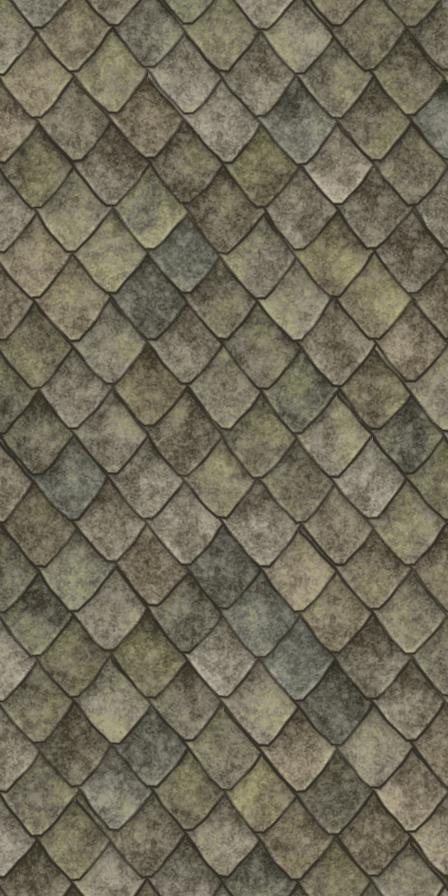
A Shadertoy shader for this texture:

```glsl
// Weathered diamond roof shingles: staggered rows of V-shaped tiles, each row
// overlapping the one below. Cellular noise adds grime, moss and lichen;
// a hash per tile varies its position, tilt, tone and tint.

const vec2  TILES      = vec2(6.0, 10.0);  // repeats across and down
const float TILE_H     = 1.2;              // tile height, in tile widths
const float TIP_Y      = 0.18;             // height of the lowest row of tips
const float TIP_CUT    = 0.065;            // blunting of the lower corner
const float EDGE_BOW   = 0.022;            // outward curve of the sides
const float SHIFT      = 0.07;             // placement variation
const float TILT       = 0.07;             // rotation variation
const float JOINT_W    = 0.034;            // half width of the dark joint
const float SHADOW_W   = 0.07;             // reach of the overlap shadow
const float SHADOW     = 0.25;
const float TONE_BASE  = 0.60;
const float TONE_RANGE = 0.38;             // brightness spread between tiles
const float MOSS       = 0.55;
const float LICHEN     = 0.4;

const vec3 DIRT_COLOR  = vec3(0.27, 0.25, 0.19);
const vec3 PALE_COLOR  = vec3(0.64, 0.615, 0.55);
const vec3 MOSS_COLOR  = vec3(0.43, 0.425, 0.28);
const vec3 JOINT_COLOR = vec3(0.19, 0.175, 0.14);
const vec3 SLATE_TINT  = vec3(0.84, 0.87, 0.89);
const vec3 BROWN_TINT  = vec3(1.01, 0.98, 0.94);

vec3 hash3(vec2 p) {
    vec3 q = fract(p.xyx * vec3(0.1031, 0.1030, 0.0973));
    q += dot(q, q.yxz + 33.33);
    return fract((q.xxy + q.yzz) * q.zyx);
}

// Cellular noise: x = distance to the nearest point, y = blended cell value
vec2 cells(vec2 p) {
    vec2 base = floor(p);
    float nearest = 9.0, total = 0.0, weight = 0.0;
    for (int j = -1; j <= 1; j++)
    for (int i = -1; i <= 1; i++) {
        vec2 cell = base + vec2(i, j);
        vec3 h = hash3(cell);
        vec2 d = cell + h.xy - p;
        float w = exp(-4.0 * dot(d, d));
        nearest = min(nearest, length(d));
        total += w * h.z;
        weight += w;
    }
    return vec2(nearest, total / weight);
}

// Signed distance to a tile, measured from its lower tip; open at the top
float tileDistance(vec2 q) {
    float side = (TILE_H * abs(q.x) - q.y) / length(vec2(TILE_H, 1.0));
    side -= EDGE_BOW * sin(3.1416 * clamp(q.y / (0.5 * TILE_H), 0.0, 1.0));
    return max(side, TIP_CUT - q.y);
}

// Stone surface of one tile
vec3 stone(vec2 q, vec2 id) {
    vec3 look = hash3(id + 47.0);
    vec2 s = q + 7.0 * hash3(id + 11.0).xy + 20.0;
    float broad = cells(s * 2.6).y;
    vec2  spots = cells(s * 8.0);
    float grain = cells(s * 17.0).y;
    float grit  = cells(s.yx * 37.0).y;

    float tone = TONE_BASE + TONE_RANGE * (look.x - 0.5) + 0.55 * (broad - 0.5)
               + 0.3 * (spots.y - 0.5) + 0.32 * (grain - 0.5) + 0.5 * (grit - 0.5);
    tone -= 0.2 * smoothstep(0.5, TILE_H, q.y);       // grime under the overlap
    vec3 color = mix(DIRT_COLOR, PALE_COLOR, clamp(tone, 0.0, 1.1));

    color *= mix(vec3(1.0), SLATE_TINT, smoothstep(0.72, 0.95, look.y));
    color *= mix(BROWN_TINT, vec3(1.0), smoothstep(0.1, 0.4, look.y));

    // Moss gathers in broad patches, broken up by the grain
    float moss = smoothstep(0.58, 0.9, 0.4 * broad + 0.2 * grain + 0.25 * grit + 0.36 * look.z);
    color = mix(color, MOSS_COLOR * (0.6 + 0.7 * tone), MOSS * moss);

    // Sparse pale lichen blots with ragged rims
    float blot = 1.0 - smoothstep(0.15, 0.35, spots.x + 0.5 * (grit - 0.5));
    return mix(color, PALE_COLOR, LICHEN * blot * smoothstep(0.6, 0.75, spots.y));
}

void mainImage(out vec4 fragColor, in vec2 fragCoord) {
    vec2 p = fragCoord / iResolution.xy * TILES * vec2(1.0, TILE_H);
    p += 0.02 * sin(p.yx * vec2(2.3, 1.9) + 1.0) + 0.005 * sin(p.yx * vec2(17.0, 21.0));

    // Lay tiles from lower to upper rows; the last one covering p is on top
    float rowStep = 0.5 * TILE_H;
    float row0 = floor((p.y - TIP_Y) / rowStep);
    vec2 topId = vec2(0.0), local = vec2(0.0);
    float inside = 1.0, gap = 1.0;
    for (int j = -2; j <= 1; j++)
    for (int i = 0; i <= 1; i++) {
        float row = row0 + float(j);
        float stagger = 0.5 * mod(row, 2.0);
        vec2 id = vec2(floor(p.x - stagger) + float(i), row);
        vec3 h = hash3(id + 23.0) - 0.5;
        vec2 q = p - vec2(id.x + stagger, TIP_Y + row * rowStep) - SHIFT * h.xy;
        q += TILT * h.z * vec2(-q.y, q.x);
        float d = tileDistance(q);
        if (d < 0.0) {
            topId = id; local = q; inside = -d; gap = 1.0;
        } else {
            gap = min(gap, d);
        }
    }

    vec3 color = stone(local, topId);
    color *= 1.0 - SHADOW * exp(-gap / SHADOW_W);     // shade from tiles above
    float rim = smoothstep(0.015, 0.04, inside) * (1.0 - smoothstep(0.04, 0.09, inside));
    color += 0.07 * rim * hash3(topId + 71.0).x;      // worn lower rim

    // Joints fade where grit fills them and darken at the tips
    float joint = 1.0 - smoothstep(0.0, JOINT_W, min(inside, gap));
    float fill = cells(p * 3.0 + 50.0).y;
    float depth = mix(0.95, 0.6, smoothstep(0.4, 0.7, fill));
    depth = mix(1.0, depth, smoothstep(0.05, 0.2, local.y));
    fragColor = vec4(mix(color, JOINT_COLOR, depth * joint), 1.0);
}
```
